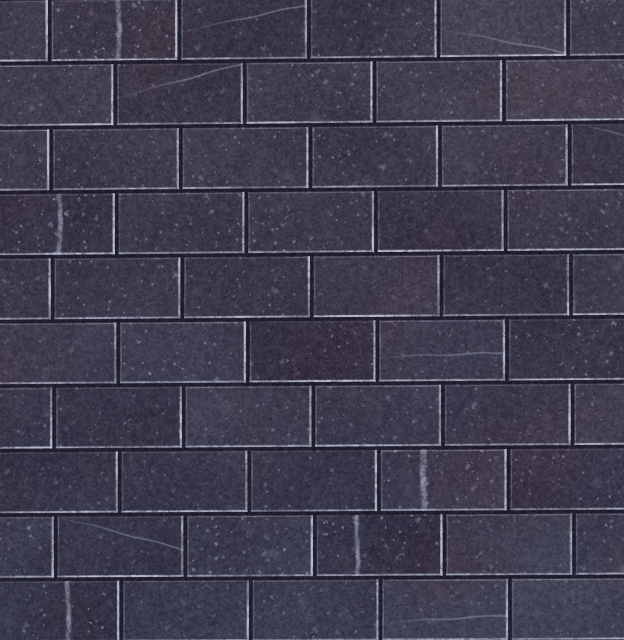
This texture is drawn by a WebGL 1 fragment shader. Its source:

```glsl
precision highp float;
// Dark slate bricks in running bond with pale worn rims, flecks and scratches.

uniform vec2 u_resolution;

float hash(vec2 p) {
  p = fract(p * vec2(0.1731, 0.2317));
  p += dot(p, p.yx + 23.19);
  return fract((p.x + p.y) * p.x * 17.3);
}

// Cellular noise: distance to the nearest point, and that point's random id.
vec2 cellular(vec2 p) {
  vec2 cell = floor(p), best = vec2(9.0, 0.0);
  for (int j = -1; j <= 1; j++) {
    for (int i = -1; i <= 1; i++) {
      vec2 c = cell + vec2(float(i), float(j));
      vec2 point = c + vec2(hash(c + 3.7), hash(c + 51.3));
      float d = length(p - point);
      if (d < best.x) best = vec2(d, hash(c + 97.1));
    }
  }
  return best;
}

// Slow cloudiness from layered sines, about -1 to 1.
float clouds(vec2 p) {
  float sum = 0.0, gain = 0.5;
  for (int i = 0; i < 4; i++) {
    sum += gain * sin(p.x + 1.7 * sin(p.y * 0.8)) * cos(p.y + 1.3 * sin(p.x * 0.7));
    p = mat2(1.5, 1.1, -1.1, 1.5) * p + 2.3;
    gain *= 0.6;
  }
  return sum;
}

float stroke(float d, float halfWidth, float aa) {
  return 1.0 - smoothstep(halfWidth - aa, halfWidth + aa, abs(d));
}

// Pale ragged dots of varied size and strength on a share of the cells.
float flecks(vec2 p, float rarity, float radius) {
  p += 0.05 * sin(p.yx * vec2(11.0, -17.0));
  vec2 c = cellular(p);
  float r = radius * (0.4 + 1.1 * fract(c.y * 37.0));
  float strength = 0.2 + 0.8 * fract(c.y * 91.0);
  return step(rarity, c.y) * strength * (1.0 - smoothstep(r * 0.2, r * 1.5, c.x));
}

void main() {
  // Wall units: one course is 1 high, one brick 2 wide; courses tilt slightly.
  vec2 uv = gl_FragCoord.xy / u_resolution;
  float tilt = 0.075 * (uv.x - 0.5) * (0.6 + 0.8 * uv.y);
  vec2 wall = vec2(uv.x * 9.63, (1.0 - uv.y) * 9.89 + 0.068 + tilt);
  float aa = 0.6 * 9.89 / u_resolution.y;
  float row = floor(wall.y);
  float along = wall.x - 0.767 - 0.0115 * row + mod(row, 2.0);
  vec2 brick = vec2(floor(along * 0.5) + 4.0, row + 2.0);
  vec2 q = vec2(mod(along, 2.0), fract(wall.y));
  float seed = hash(brick), seedB = hash(brick + 31.7), seedC = hash(brick + 73.9);
  float cloud = clouds(wall * 0.8 + seed);

  // Stone face: tone per brick, a dim middle, mottling, grain and warm stains.
  float mottle = cellular(wall * 7.0).x - 0.45;
  float grain = cellular(wall * 27.0).y - 0.5;
  float dim = exp(-6.0 * dot(uv - vec2(0.42, 0.52), uv - vec2(0.42, 0.52)));
  float tone = 0.6 + 0.4 * (seed - 0.5) + 0.28 * cloud + 0.28 * mottle + 0.5 * grain - 0.2 * dim;
  vec3 color = mix(vec3(0.175, 0.165, 0.23), vec3(0.29, 0.288, 0.358), tone);
  color += vec3(0.022, -0.004, -0.01) * smoothstep(0.0, 0.8, clouds(wall * 0.7 + 4.0));
  color += vec3(-0.008, -0.002, 0.012) * (0.6 - uv.y);

  // Small flecks, rarer chips and dull smudges.
  float specks = flecks(wall * 9.0, 0.68, 0.17) + 0.8 * flecks(wall * 4.0 + 9.0, 0.8, 0.13);
  specks += 0.35 * flecks(wall * 1.7 + 5.0, 0.8, 0.13);
  color = mix(color, vec3(0.56, 0.57, 0.64), min(specks, 1.0) * (0.35 + 0.55 * seedB));

  // Upright veins and shallow scratches, each on its own share of bricks.
  float wobble = 0.012 * sin(q.y * 6.0 + seed * 6.0) + 0.006 * sin(q.y * 23.0);
  float vein = stroke(q.x - 0.35 - 1.3 * seedC + wobble, 0.03 + 0.015 * seed, aa + 0.015);
  vein *= step(0.87, seedB) * (0.8 + 0.2 * sin(q.y * 11.0 + seed * 9.0) + 0.4 * grain);
  float slope = mix(-0.3, 0.3, seedC);
  float scratch = stroke(q.y - 0.25 - 0.5 * seed - slope * (q.x - 1.0) - 0.01 * sin(q.x * 7.0),
                         0.012, aa + 0.008);
  scratch *= step(0.1, seedB) * step(seedB, 0.22) * smoothstep(-0.3, 1.3, q.x);
  color = mix(color, vec3(0.55, 0.57, 0.65), max(0.85 * vein, 0.6 * scratch));

  // Rims: bright and chipped on the right and lower edges, faint on the others.
  float chip = cellular(wall * 11.0).y;
  float wear = 0.8 + 0.25 * sin(along * 3.0 + seed * 20.0) * sin(wall.y * 4.0 + seedB * 9.0);
  wear *= 0.75 + 0.5 * chip + 0.35 * grain;
  float right = stroke(q.x - 1.955, 0.018, aa + 0.006) * (0.8 + 0.5 * seedB);
  float lower = stroke(q.y - 0.957, 0.015, aa + 0.006) * (0.7 + 0.5 * seedC);
  float left = stroke(q.x - 0.045, 0.01, aa) * 0.3;
  float upper = stroke(q.y - 0.045, 0.01, aa) * (0.1 + 0.35 * seed);
  float rim = max(max(right, lower), max(left, upper));
  color = mix(color, vec3(0.7, 0.72, 0.8), clamp(rim * wear, 0.0, 1.0));

  // Narrow dark joints around the face.
  vec2 inset = vec2(1.0, 0.5) - abs(q - vec2(1.0, 0.5));
  float face = smoothstep(0.026 - aa, 0.026 + aa, min(inset.x, inset.y));
  vec3 joint = vec3(0.13, 0.12, 0.175) + 0.05 * grain;
  gl_FragColor = vec4(mix(joint, color, face), 1.0);
}
```
